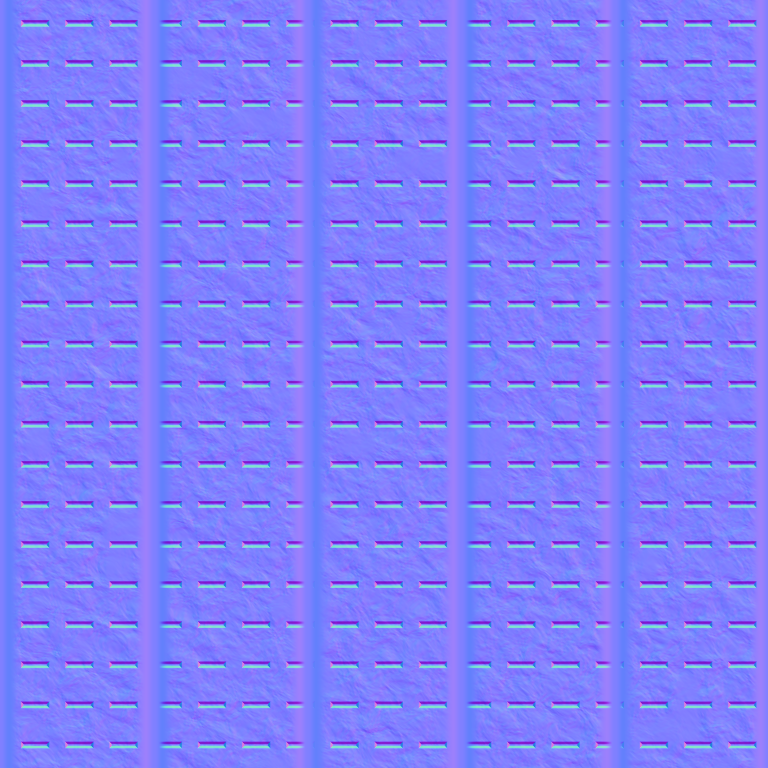
Give the GLSL for this texture map, as a three.js fragment shader.

```glsl
// Tangent-space normal map of a rough panel: five vertical bays parted by soft
// grooves, crossed by 19 rows of small recessed slots. Slopes of the grooves,
// slots and plaster grain are summed, then normalised and packed as a colour.
varying vec2 vUv;

const float BAYS = 5.0;
const float GROOVE_SHIFT = 0.001;
const vec2 SLOT_PITCH = vec2(0.05755, 0.0522);
const vec2 SLOT_CENTRE = vec2(0.5062, 0.4998);
const vec2 SLOT_HALF = vec2(0.0182, 0.0041);
const float BEVEL = 0.0029;
const float SOFT = 0.0011;

float hash(vec2 p) {
  vec3 q = fract(vec3(p.xyx) * 0.1031);
  q += dot(q, q.yzx + 33.33);
  return fract((q.x + q.y) * q.z);
}

float valueNoise(vec2 p) {
  vec2 i = floor(p), f = fract(p);
  vec2 u = f * f * f * (f * (f * 6.0 - 15.0) + 10.0);
  return mix(mix(hash(i), hash(i + vec2(1.0, 0.0)), u.x),
             mix(hash(i + vec2(0.0, 1.0)), hash(i + vec2(1.0, 1.0)), u.x), u.y);
}

// Plaster height: lightly warped octaves, stretched along a falling diagonal
float plaster(vec2 p) {
  vec2 q = vec2(dot(p, vec2(0.85, -0.53)) * 0.75, dot(p, vec2(0.53, 0.85)));
  q = q * 52.0 + 50.0;
  q += 0.35 * vec2(valueNoise(q * 0.9), valueNoise(q * 0.9 + 31.7));
  float sum = 0.0, amp = 0.5;
  for (int i = 0; i < 4; i++) {
    sum += amp * valueNoise(q);
    q = mat2(0.8, 0.6, -0.6, 0.8) * q * 1.9 + 17.3;
    amp *= 0.52;
  }
  return sum;
}

vec2 plasterSlope(vec2 p, float strength) {
  const float e = 0.0012;
  float h = plaster(p);
  return -strength / e * vec2(plaster(p + vec2(e, 0.0)) - h,
                              plaster(p + vec2(0.0, e)) - h);
}

// Signed distance across to the nearest groove axis
float grooveOffset(float x) {
  return (fract((x - GROOVE_SHIFT) * BAYS + 0.5) - 0.5) / BAYS;
}

// Sideways slope: rises to a peak on both flanks, then eases out
float grooveSlope(float d, float strength) {
  float a = abs(d);
  float flank = smoothstep(0.0, 0.012, a) * (1.0 - smoothstep(0.008, 0.027, a));
  return -sign(d) * flank * strength;
}

// Bevelled walls of a recessed box, each facing its middle
vec2 slotSlope(vec2 p, vec2 halfSize, float strength) {
  vec2 q = abs(p) - halfSize;
  float depth = -max(q.x, q.y);
  float wall = smoothstep(-SOFT, SOFT, depth)
             * (1.0 - smoothstep(BEVEL - SOFT, BEVEL + SOFT, depth));
  float endWall = smoothstep(-SOFT, SOFT, q.x - q.y);
  vec2 facing = -sign(p) * vec2(0.75 * endWall, 1.0 - endWall);
  return facing * wall * strength;
}

void main() {
  float d = grooveOffset(vUv.x);
  vec2 cell = (vUv - SLOT_CENTRE) / SLOT_PITCH;
  vec2 local = (fract(cell + 0.5) - 0.5) * SLOT_PITCH;

  // Grooves swallow the slots and smooth the grain; a few patches are worn flat
  float slotMask = smoothstep(0.004, 0.017, abs(d - 0.001));
  float grainMask = smoothstep(0.012, 0.026, abs(d));
  float worn = smoothstep(0.06, 0.2, valueNoise(vUv * 19.0 + 5.0));

  vec2 slope = vec2(grooveSlope(d, 0.25), 0.0);
  slope += plasterSlope(vUv, 0.0031) * grainMask * mix(0.3, 1.0, worn);
  slope += slotSlope(local, SLOT_HALF, 1.35) * slotMask;

  vec3 normal = normalize(vec3(slope, 1.0));
  gl_FragColor = vec4(normal * 0.5 + 0.5, 1.0);
}
```
